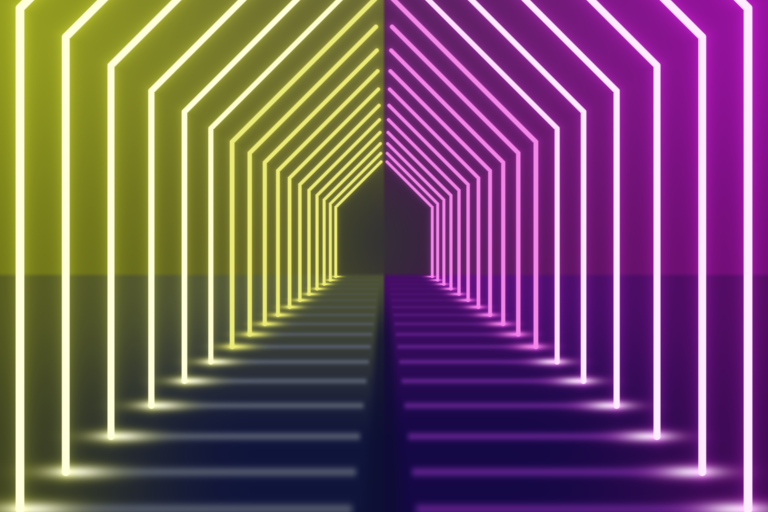
Reproduce this background procedurally as a Shadertoy shader.

```glsl
const int FRAMES = 17;
const float OUTER_HALF_WIDTH = 0.711;
const float FLOOR_VANISH_Y = 0.5195;
const float ROOF_VANISH_Y = 0.536;
const float ROOF_RISE = 0.63;
const float HORIZON_Y = 0.463;
const float ROOF_GAP = 0.06;      // gap at the ridge, relative to frame size
const float FLOOR_GAP = 0.085;    // gap along the aisle, relative to frame size
const float HALO_STRENGTH = 0.22;

const vec3 OLIVE_OUTER = vec3(0.53, 0.56, 0.11);
const vec3 OLIVE_INNER = vec3(0.37, 0.37, 0.18);
const vec3 PURPLE_OUTER = vec3(0.53, 0.06, 0.56);
const vec3 PURPLE_INNER = vec3(0.32, 0.12, 0.34);
const vec3 BACK_LEFT = vec3(0.20, 0.21, 0.19);
const vec3 BACK_RIGHT = vec3(0.20, 0.16, 0.23);
const vec3 FLOOR_FAR_LEFT = vec3(0.30, 0.32, 0.21);
const vec3 FLOOR_FAR_RIGHT = vec3(0.27, 0.05, 0.40);
const vec3 FLOOR_NEAR_LEFT = vec3(0.06, 0.08, 0.23);
const vec3 FLOOR_NEAR_RIGHT = vec3(0.08, 0.03, 0.27);
const vec3 AISLE = vec3(0.05, 0.05, 0.19);
const vec3 STREAK_LEFT = vec3(0.36, 0.39, 0.45);
const vec3 STREAK_RIGHT = vec3(0.40, 0.14, 0.57);
const vec3 YELLOW_NEON = vec3(0.92, 0.92, 0.46);
const vec3 PINK_NEON = vec3(0.95, 0.52, 0.90);
const vec3 YELLOW_WHITE = vec3(1.0, 1.0, 0.86);
const vec3 PINK_WHITE = vec3(1.0, 0.92, 1.0);
const vec3 YELLOW_HALO = vec3(0.65, 0.65, 0.18);
const vec3 PINK_HALO = vec3(0.70, 0.16, 0.68);

float segmentDistance(vec2 p, vec2 a, vec2 b) {
    vec2 ab = b - a;
    return length(p - a - ab * clamp(dot(p - a, ab) / dot(ab, ab), 0.0, 1.0));
}

// Half width of a frame, shrinking with depth at a slightly uneven pace
float frameHalfWidth(float i) {
    float wobble = 0.018 * sin(5.86 * log(1.0 + 0.25 * i));
    return OUTER_HALF_WIDTH * exp(-0.1535 * i + 0.0017 * i * i + wobble);
}

float footHeight(float halfWidth) {
    return FLOOR_VANISH_Y - halfWidth * (0.62 + 0.145 * halfWidth);
}

vec3 background(vec2 p, float right) {
    // Walls and the dark far end
    vec3 inner = mix(OLIVE_INNER, PURPLE_INNER, right);
    vec3 outer = mix(OLIVE_OUTER, PURPLE_OUTER, right);
    vec3 wall = mix(inner, outer, smoothstep(0.0, 0.75, p.x));
    wall *= 0.82 + 0.26 * smoothstep(0.4, 1.0, p.y);
    vec2 q = (p - vec2(0.0, 0.53)) / vec2(0.13, 0.15);
    vec3 back = mix(BACK_LEFT, BACK_RIGHT, smoothstep(-0.08, 0.08, p.x * (2.0 * right - 1.0)));
    wall = mix(wall, back, 0.92 * exp(-dot(q, q)));

    // Floor, darker towards the viewer and along the aisle
    float nearness = 1.0 - clamp(p.y / HORIZON_Y, 0.0, 1.0);
    vec3 ground = mix(mix(FLOOR_FAR_LEFT, FLOOR_FAR_RIGHT, right),
                      mix(FLOOR_NEAR_LEFT, FLOOR_NEAR_RIGHT, right),
                      smoothstep(0.0, 0.75, nearness));
    ground = mix(ground, outer * 0.65, 0.65 * smoothstep(0.25, 0.8, p.x));
    float aisleWidth = 0.012 + 0.045 * nearness;
    float aisle = 1.0 - smoothstep(0.3 * aisleWidth, aisleWidth, p.x);
    ground = mix(ground, AISLE, 0.7 * aisle * smoothstep(0.0, 0.3, nearness));
    return mix(ground, wall, smoothstep(HORIZON_Y - 0.006, HORIZON_Y + 0.006, p.y));
}

void mainImage(out vec4 fragColor, in vec2 fragCoord) {
    float pixel = 1.0 / iResolution.y;
    vec2 p = (fragCoord - vec2(0.5 * iResolution.x, 0.0)) * pixel;
    float right = smoothstep(-0.004, 0.004, p.x);
    p.x = abs(p.x);

    vec3 color = background(p, right);
    vec3 streakColor = mix(STREAK_LEFT, STREAK_RIGHT, right);
    vec3 haloColor = mix(YELLOW_HALO, PINK_HALO, right);
    vec3 neon = mix(YELLOW_NEON, PINK_NEON, right);
    vec3 whiteNeon = mix(YELLOW_WHITE, PINK_WHITE, right);

    // Frames from the far end to the viewer
    for (int i = FRAMES - 1; i >= 0; i--) {
        float w = frameHalfWidth(float(i));
        vec2 foot = vec2(w, footHeight(w));
        vec2 corner = vec2(w, ROOF_VANISH_Y + ROOF_RISE * w);
        vec2 ridge = corner + w * (1.0 - ROOF_GAP) * vec2(-1.0, 1.0);
        vec3 tube = mix(neon, whiteNeon, smoothstep(0.29, 0.35, w));

        // Reflected streak across the floor
        float across = (p.y - foot.y) / (0.017 * w);
        float span = smoothstep(FLOOR_GAP - 0.015, FLOOR_GAP + 0.02, p.x / w)
                   * (1.0 - smoothstep(0.85, 1.05, p.x / w));
        float streak = exp(-across * across) * span * smoothstep(0.05, 0.35, w);
        color = mix(color, streakColor, 0.75 * streak);

        // Pool of light around the foot
        vec2 pool = (p - foot + vec2(0.03 * w, 0.0)) / (w * vec2(0.13, 0.027));
        float poolLight = exp(-dot(pool, pool));
        color = mix(color, mix(haloColor, tube, poolLight), 0.85 * poolLight);

        // Neon tube with its halo
        float dist = min(segmentDistance(p, foot, corner), segmentDistance(p, corner, ridge));
        float radius = 0.0018 + 0.0095 * w;
        color += haloColor * HALO_STRENGTH * exp(-max(dist - radius, 0.0) / (0.003 + 0.014 * w));
        float core = 1.0 - smoothstep(radius - pixel, radius + pixel, dist);
        color = mix(color, tube, core);
    }
    fragColor = vec4(clamp(color, 0.0, 1.0), 1.0);
}
```
